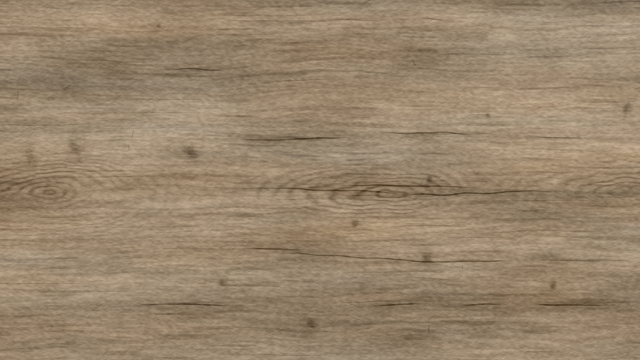
Reproduce this texture procedurally as a WebGL 2 fragment shader.

```glsl
#version 300 es
precision highp float;
// Weathered oak board with horizontal grain: stretched value noise gives
// bands, streaks and pores; a folded distance field gives growth rings;
// loops scatter long cracks, small knots and short scratches.

uniform vec2 u_resolution;
out vec4 fragColor;

float hash(vec2 cell) {
  uvec2 q = uvec2(ivec2(cell)) * uvec2(1597334677u, 3812015801u);
  uint n = (q.x ^ q.y) * 1597334677u;
  n = (n ^ (n >> 15)) * 2246822519u;
  n ^= n >> 13;
  return float(n >> 8) / 16777216.0;
}

float noise(vec2 p) {
  vec2 i = floor(p), f = fract(p);
  f = f * f * (3.0 - 2.0 * f);
  return mix(mix(hash(i), hash(i + vec2(1, 0)), f.x),
             mix(hash(i + vec2(0, 1)), hash(i + vec2(1, 1)), f.x), f.y);
}

float fbm(vec2 p) {
  float sum = 0.0, amp = 0.53;
  for (int i = 0; i < 4; i++) {
    sum += amp * noise(p);
    p = p * 2.03 + 17.0;
    amp *= 0.5;
  }
  return sum;
}

// Distance to the nearest ring centre; rings trail off to the left.
float ringField(vec2 p) {
  float nearest = 1.0;
  for (int i = 0; i < 3; i++) {
    float odd = float(i % 2);
    vec2 q = p - vec2(0.14 + 0.8 * float(i) + 0.16 * odd, 0.47 - 0.01 * odd);
    q.x *= q.x < 0.0 ? 0.22 : 0.36;
    nearest = min(nearest, length(q));
  }
  return nearest;
}

// Long thin splits, broken up along their length.
float cracks(vec2 p, float px) {
  float dark = 0.0;
  for (int i = 0; i < 10; i++) {
    float id = float(i);
    float y = 0.14 + 0.165 * mod(id, 6.0) + 0.05 * (hash(vec2(id, 3)) - 0.5);
    float start = 1.3 * hash(vec2(id, 5)) - 0.1;
    float len = 0.4 + 0.6 * hash(vec2(id, 9));
    y += 0.035 * (noise(vec2(p.x * 2.5, id * 7.0)) - 0.5)
       + 0.007 * (noise(vec2(p.x * 17.0, id * 5.0)) - 0.5);
    float span = smoothstep(0.0, 0.15, p.x - start) * smoothstep(0.0, 0.2, start + len - p.x);
    float gaps = smoothstep(0.25, 0.7, noise(vec2(p.x * 9.0, id * 11.0)));
    float d = abs(p.y - y);
    float line = 1.0 - smoothstep(0.0, 0.001 + px, d);
    dark += span * (gaps * line + 0.22 * exp(-d * 70.0));
  }
  return dark;
}

// Small knots with a ragged dark core and a soft halo.
float knots(vec2 p) {
  float dark = 0.0;
  for (int i = 0; i < 12; i++) {
    float id = float(i);
    vec2 c = vec2((id + hash(vec2(id, 21))) * 0.148, 0.08 + 0.87 * hash(vec2(id, 25)));
    float size = 0.006 + 0.018 * hash(vec2(id, 29));
    vec2 q = p - c;
    q.x += 0.6 * (hash(vec2(id, 31)) - 0.5) * q.y;
    q /= size * vec2(0.9, 0.8 + 0.7 * hash(vec2(id, 33)));
    float d = max(length(q) + 1.6 * (fbm(p * 60.0 + id) - 0.5), 0.0);
    dark += 0.5 * exp(-d * d * 1.8) + 0.3 * exp(-d * 0.8);
  }
  return dark;
}

// Short slanting marks across the grain.
float scratches(vec2 p, float px) {
  float mark = 0.0;
  for (int i = 0; i < 12; i++) {
    float id = float(i), a = 0.4 + 2.3 * hash(vec2(id, 47));
    vec2 q = p - vec2(1.78 * hash(vec2(id, 41)), hash(vec2(id, 43)));
    vec2 dir = vec2(cos(a), sin(a));
    float along = dot(q, dir), across = dot(q, vec2(-dir.y, dir.x));
    float len = 0.006 + 0.014 * hash(vec2(id, 53));
    mark += (1.0 - smoothstep(0.3 * len, len, abs(along)))
          * (1.0 - smoothstep(0.0, 0.001 + px, abs(across)));
  }
  return mark;
}

void main() {
  vec2 p = gl_FragCoord.xy / u_resolution.y;
  float px = 1.0 / u_resolution.y;
  vec2 w = p + vec2(0.0, 0.04 * (fbm(p * vec2(2.2, 5.0)) - 0.5));

  // Broad bands and blotches, then ever finer fibres.
  float tone = -0.025 * cos((w.y - 0.47) * 19.0) - 0.08 * smoothstep(0.94, 1.01, w.y);
  tone += 0.17 * (fbm(w * vec2(1.3, 9.0)) - 0.5);
  tone += 0.13 * (fbm(p * vec2(3.5, 6.0) + 70.0) - 0.5);
  tone += 0.11 * (fbm(w * vec2(4.0, 42.0) + 40.0) - 0.5);
  tone += 0.08 * (noise(w * vec2(15.0, 190.0)) - 0.5);

  // Slanted coordinates keep the pores from lining up in columns.
  vec2 pore = p + vec2(p.y * 0.7, p.x * 0.06);
  tone += 0.08 * (noise(pore * vec2(95.0, 215.0) + 90.0) - 0.5);
  tone += 0.06 * (noise((p - vec2(p.y, 0.0)) * vec2(150.0, 240.0)) - 0.5);
  tone -= 0.07 * smoothstep(0.66, 0.95, noise(w * vec2(6.0, 125.0) + 60.0));

  // Growth rings, uneven in strength, strongest near the heart.
  float f = ringField(w) + 0.055 * (fbm(p * vec2(4.0, 10.0) + 8.0) - 0.5);
  float ring = pow(0.5 + 0.5 * cos(f * 500.0 + 2.0 * noise(p * 30.0)), 2.0) - 0.35;
  float heart = exp(-f * f * 130.0) * smoothstep(0.3, 0.65, fbm(p * vec2(4.0, 12.0) + 25.0));
  tone -= ring * (0.008 + 0.13 * heart) + 0.08 * exp(-abs(f) * 60.0);

  // Flaws.
  tone -= 0.22 * min(cracks(p, px), 1.0);
  tone -= 0.23 * min(knots(p), 1.0);
  tone -= 0.08 * min(scratches(p, px), 1.0);

  // Brown ramp with drifting warm and grey patches.
  vec3 color = vec3(0.611, 0.533, 0.436) + max(tone, -0.33) * vec3(1.0, 0.97, 0.92);
  color += (fbm(w * vec2(2.0, 14.0) + 130.0) - 0.5) * vec3(0.04, -0.005, -0.045);
  fragColor = vec4(clamp(color, 0.0, 1.0), 1.0);
}
```
